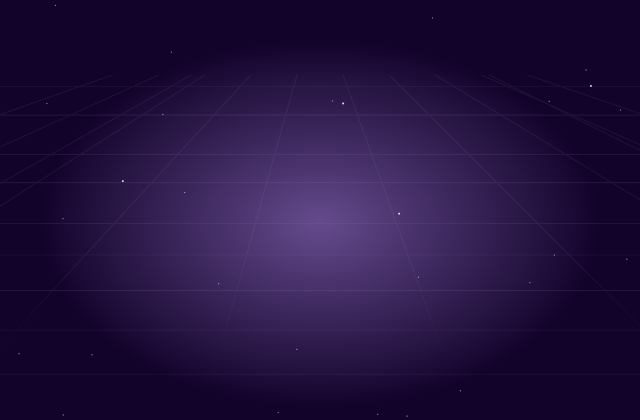
Reproduce this background procedurally as a Shadertoy shader.

```glsl
#define NIGHT vec3(0.070, 0.010, 0.165)
#define GLOW vec3(0.395, 0.292, 0.550)
#define LINE_COLOR vec3(0.62, 0.52, 0.75)
#define STAR_COLOR vec3(0.92, 0.90, 1.00)
#define GLOW_CENTER vec2(0.5, 0.468)
#define GLOW_RADIUS 0.44
#define VANISH_Y 0.993
#define GRID_TOP 0.8214
#define RAY_SPREAD 0.64
#define RAY_ALPHA 0.13
#define LINE_HALF 0.001
#define STAR_COUNT 28

// Height and opacity of each floor line
const vec2 ROWS[9] = vec2[9](
    vec2(0.794, 0.08), vec2(0.726, 0.17), vec2(0.632, 0.13),
    vec2(0.565, 0.17), vec2(0.468, 0.13), vec2(0.393, 0.09),
    vec2(0.308, 0.17), vec2(0.214, 0.10), vec2(0.109, 0.10));

vec2 hash2(float n) {
    vec2 h = fract(vec2(n) * vec2(0.1031, 0.1130) + vec2(0.37, 0.71));
    h += dot(h, h.yx + 33.33);
    return fract((h.xx + h.yx) * h.yx);
}

// Antialiased coverage of a shape reaching out to the given extent
float cover(float dist, float extent, float pixel) {
    return clamp((extent - dist) / pixel + 0.5, 0.0, 1.0);
}

// Distance to a line through base that leans by slope per unit of descent
float leaningLine(float x, float base, float slope, float descent) {
    return abs(x - base - slope * descent) / sqrt(1.0 + slope * slope);
}

float floorRows(vec2 p, float pixel) {
    float alpha = 0.0;
    for (int i = 0; i < 9; i++) {
        alpha = max(alpha, ROWS[i].y * cover(abs(p.y - ROWS[i].x), LINE_HALF, pixel));
    }
    return alpha;
}

float floorRays(vec2 p, float pixel) {
    float descent = GRID_TOP - p.y;
    float drift = 0.04 * descent;

    // Even fan of ten rays from the vanishing point
    float spread = RAY_SPREAD * max(VANISH_Y - p.y, 0.01);
    float k = clamp(floor((p.x - drift) / spread) + 0.5, -4.5, 4.5);
    float slope = k * RAY_SPREAD;
    float dist = abs(p.x - drift - k * spread) / sqrt(1.0 + slope * slope);
    float alpha = cover(dist, LINE_HALF, pixel);

    // One stray ray on either side
    for (float side = -1.0; side < 2.0; side += 2.0) {
        float stray = leaningLine(p.x, 0.048 + 0.355 * side, 0.12 + 1.88 * side, descent);
        alpha = max(alpha, cover(stray, LINE_HALF, pixel));
    }
    float fade = smoothstep(0.08, 0.45, p.y);
    return RAY_ALPHA * alpha * fade * cover(p.y, GRID_TOP, pixel);
}

float stars(vec2 p, float aspect, float pixel) {
    float light = 0.0;
    for (int i = 0; i < STAR_COUNT; i++) {
        vec2 place = hash2(float(i) + 1.0);
        vec2 center = vec2((place.x - 0.5) * aspect, place.y);
        bool large = i % 7 == 0;
        float radius = large ? 0.0022 : 0.0013;
        float bright = large ? 0.95 : 0.60;
        light = max(light, bright * cover(length(p - center), radius, pixel));
    }
    return light;
}

void mainImage(out vec4 fragColor, in vec2 fragCoord) {
    vec2 uv = fragCoord / iResolution.xy;
    float aspect = iResolution.x / iResolution.y;
    float pixel = 1.0 / iResolution.y;
    vec2 p = vec2((uv.x - 0.5) * aspect, uv.y);

    // Elliptical glow
    float glow = max(1.0 - length(uv - GLOW_CENTER) / GLOW_RADIUS, 0.0);
    vec3 color = mix(NIGHT, GLOW, glow);

    // Perspective floor
    float grid = max(floorRows(p, pixel), floorRays(p, pixel));
    color = mix(color, LINE_COLOR, grid);

    // Scattered stars
    color = mix(color, STAR_COLOR, stars(p, aspect, pixel));

    fragColor = vec4(color, 1.0);
}
```
